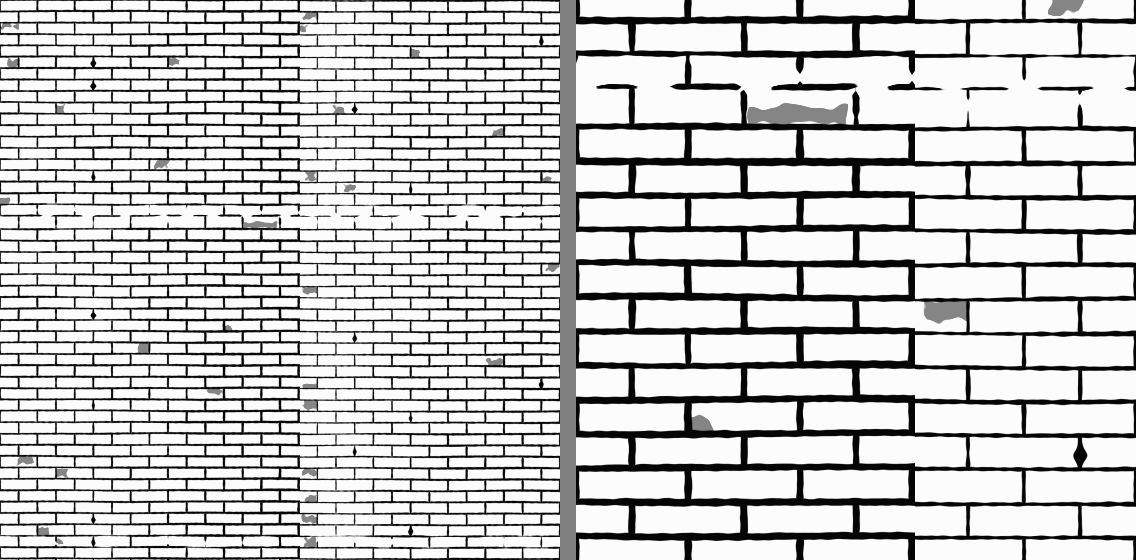
Left, the full canvas; right, a detail of the centre.
Give the GLSL for this texture, as a WebGL 1 fragment shader.

```glsl
precision highp float;

uniform vec2 u_resolution;

const float COLUMNS = 15.0;
const float COURSES = 49.3;
const float SEAM_X = 0.535;
const vec3 BRICK_WHITE = vec3(0.99);
const vec3 MORTAR_BLACK = vec3(0.02);
const vec3 STAIN_GREY = vec3(0.52);

float hash(vec2 p) {
    return fract(sin(dot(p, vec2(127.1, 311.7))) * 43758.5);
}

vec2 gradient(vec2 cell) {
    float angle = 6.2832 * hash(cell);
    return vec2(cos(angle), sin(angle));
}

float gradientNoise(vec2 p) {
    vec2 cell = floor(p);
    vec2 f = p - cell;
    vec2 u = f * f * f * (f * (f * 6.0 - 15.0) + 10.0);
    vec2 e = vec2(0.0, 1.0);
    float low = mix(dot(gradient(cell), f),
                    dot(gradient(cell + e.yx), f - e.yx), u.x);
    float high = mix(dot(gradient(cell + e.xy), f - e.xy),
                     dot(gradient(cell + e.yy), f - e.yy), u.x);
    return mix(low, high, u.y);
}

float bell(float x, float center, float width) {
    float t = (x - center) / width;
    return exp(-t * t);
}

// Course coordinate from the top, with one taller course and a jog at the seam
float courseCoord(vec2 p) {
    float sag = 0.075 * gradientNoise(vec2(p.x * 7.0, p.y * 24.0));
    float jog = 0.06 * step(SEAM_X, p.x);
    return p.y * COURSES - 0.16 * smoothstep(0.388, 0.407, p.y) + sag - jog;
}

// Joints swell toward the seam, then restart thin on its right side
float mortarHalfWidth(vec2 p) {
    float left = mix(0.00155, 0.0021, smoothstep(0.1, 0.52, p.x));
    float right = mix(0.00115, 0.0018, smoothstep(SEAM_X, 0.85, p.x));
    float uneven = 0.0006 * gradientNoise(p * vec2(9.0, 22.0));
    return mix(left, right, step(SEAM_X, p.x)) + uneven;
}

// Mortar rubbed away in two horizontal bands
float mortarWear(vec2 p) {
    float band = bell(p.y, 0.385, 0.014) + 0.6 * bell(p.y, 0.968, 0.009);
    float gaps = smoothstep(-0.05, 0.3, gradientNoise(p * vec2(28.0, 60.0)));
    return 0.0055 * band * gaps;
}

// Drip of mortar on some upright joints, recurring every ten courses
float dripWidth(float joint, float course, float height) {
    float chosen = step(hash(vec2(joint, mod(course, 10.0)) + 3.7), 0.06)
                 * step(hash(vec2(joint, course) + 9.2), 0.6);
    float size = mix(0.001, 0.004, hash(vec2(course, joint) + 1.3));
    return chosen * size * bell(height, 0.6, 0.2);
}

// Ragged grey stain inside a few bricks, more often beside the seam
float stain(vec2 local, vec2 brick, vec2 p, float edge) {
    float besideSeam = step(abs(brick.x - 7.0), 0.1) * mod(brick.y, 2.0);
    float chosen = step(hash(brick + 5.1), mix(0.022, 0.35, besideSeam));
    float centerX = mix(hash(brick + 8.4), 0.82, besideSeam);
    vec2 center = vec2(centerX, 0.2 + 0.7 * hash(brick + 2.6));
    vec2 halfSize = vec2(0.12 + 0.1 * hash(brick + 6.8),
                         0.15 + 0.35 * hash(brick + 4.9));
    vec2 d = (abs(local - center) - halfSize) / vec2(COLUMNS, COURSES);
    float ragged = max(d.x, d.y) + 0.007 * gradientNoise(p * 110.0);
    return chosen * (1.0 - smoothstep(-edge, edge, ragged));
}

// One brick soaked along most of its length
float longStain(vec2 p, float edge) {
    vec2 d = abs(p - vec2(0.465, 0.402)) - vec2(0.029, 0.0055);
    float ragged = max(d.x, d.y) + 0.005 * gradientNoise(p * 100.0);
    return 1.0 - smoothstep(-edge, edge, ragged);
}

void main() {
    vec2 p = gl_FragCoord.xy / u_resolution;
    p.y = 1.0 - p.y;
    float edge = 0.75 / min(u_resolution.x, u_resolution.y);

    // Running bond: every other course shifts by half a brick
    float v = courseCoord(p);
    float course = floor(v);
    float u = p.x * COLUMNS - 0.5 * mod(course, 2.0);
    float joint = floor(u + 0.5);
    vec2 brick = vec2(floor(u), course);
    vec2 local = vec2(u, v) - brick;

    // Distance to mortar with a rough outline
    float rough = 0.0007 * gradientNoise(p * 150.0);
    float halfWidth = mortarHalfWidth(p) - mortarWear(p) + rough;
    float bedDistance = abs(v - floor(v + 0.5)) / COURSES - halfWidth;
    float jointDistance = abs(u - joint) / COLUMNS - halfWidth
                        - dripWidth(joint, course, local.y);
    float mortar = 1.0 - smoothstep(-edge, edge, min(bedDistance, jointDistance));

    float grey = max(stain(local, brick, p, edge), longStain(p, edge));
    vec3 color = mix(BRICK_WHITE, STAIN_GREY, grey);
    gl_FragColor = vec4(mix(color, MORTAR_BLACK, mortar), 1.0);
}
```
